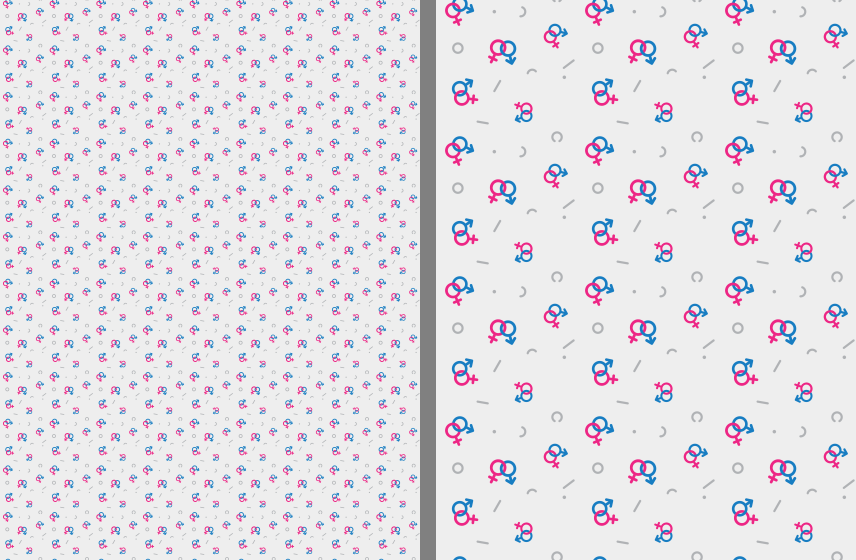
Left, the full canvas; right, a detail of the centre.
Reproduce this pattern procedurally as a Shadertoy shader.

```glsl
const vec2 REPEATS = vec2(9.0, 12.0);
const float CELL = 96.0;             // design units per repeat
const int SUBSAMPLES = 3;            // per axis

const vec3 PAPER = vec3(0.932);
const vec3 PINK = vec3(0.93, 0.15, 0.52);
const vec3 BLUE = vec3(0.09, 0.49, 0.76);
const vec3 GRAY = vec3(0.69, 0.70, 0.71);

const float RING_RADIUS = 4.7;
const float RING_OFFSET = 3.4;       // half the distance between linked rings
const float STROKE = 0.95;           // half line width of the symbols
const float SPLAY = 0.35;            // outward lean of stem and arrow
const float MARK_STROKE = 0.75;      // half line width of the gray marks
const float DOT_RADIUS = 1.2;

// Paired symbols: x, y, counterclockwise turn, scale
const vec4 PAIRS[4] = vec4[4](
    vec4(46.0, 33.0, -0.10, 1.00), vec4(14.0, 5.0, 0.75, 0.95),
    vec4(17.0, 64.0, 1.80, 0.95), vec4(80.0, 23.0, 0.95, 0.80));
const vec4 SMALL_PAIR = vec4(62.0, 77.0, -1.57, 0.74);

// Bars: x, y, turn, half length
const vec4 BARS[3] = vec4[3](
    vec4(91.0, 44.0, 0.65, 4.2), vec4(42.0, 59.0, 1.05, 4.0),
    vec4(32.0, 84.0, -0.17, 3.5));

// Arcs: x, y, turn, half sweep
const vec4 ARCS[4] = vec4[4](
    vec4(15.0, 33.0, 0.0, 3.1416), vec4(83.0, 94.0, 1.57, 2.6),
    vec4(58.0, 8.0, -0.2, 1.4), vec4(66.0, 51.0, 1.8, 1.1));
const float ARC_RADIUS = 3.2;

const vec2 DOTS[2] = vec2[2](vec2(40.0, 8.0), vec2(88.0, 53.0));

vec2 turn(vec2 p, float a) {
    float c = cos(a), s = sin(a);
    return vec2(c * p.x - s * p.y, s * p.x + c * p.y);
}

// Offset to the nearest copy of a point in the repeating cell
vec2 wrapped(vec2 p, vec2 center) {
    vec2 d = p - center;
    return d - CELL * round(d / CELL);
}

float segment(vec2 p, vec2 a, vec2 b) {
    vec2 ab = b - a;
    return length(p - a - ab * clamp(dot(p - a, ab) / dot(ab, ab), 0.0, 1.0));
}

float arc(vec2 p, float radius, float halfSweep) {
    p.y = abs(p.y);
    float a = clamp(atan(p.y, p.x + 1e-5), 0.0, halfSweep);
    return length(p - radius * vec2(cos(a), sin(a)));
}

// Ring with a crossed stem
float crossRing(vec2 p) {
    p.x = abs(p.x);
    float d = abs(length(p) - RING_RADIUS);
    d = min(d, segment(p, vec2(0.0, RING_RADIUS), vec2(0.0, RING_RADIUS + 6.3)));
    return min(d, segment(p, vec2(0.0, RING_RADIUS + 3.6), vec2(2.6, RING_RADIUS + 3.6)));
}

// Ring with an arrow
float arrowRing(vec2 p) {
    p.x = abs(p.x);
    vec2 tip = vec2(0.0, RING_RADIUS + 5.8);
    float d = abs(length(p) - RING_RADIUS);
    d = min(d, segment(p, vec2(0.0, RING_RADIUS), tip));
    return min(d, segment(p, tip, tip + vec2(2.9, -2.9)));
}

float coverage(float d, float pixel) {
    return clamp(0.5 - d / pixel, 0.0, 1.0);
}

vec3 paintPair(vec3 color, vec2 p, vec4 pair, float pixel) {
    vec2 q = turn(wrapped(p, pair.xy), pair.z) / pair.w;
    vec2 offset = vec2(RING_OFFSET, 0.0);
    float pink = coverage(crossRing(turn(q + offset, -SPLAY)) - STROKE, pixel / pair.w);
    float blue = coverage(arrowRing(turn(q - offset, SPLAY)) - STROKE, pixel / pair.w);
    color = mix(color, PINK, pink);
    color = mix(color, BLUE, blue);
    // Pink passes over blue at the upper crossing
    return mix(color, PINK, pink * step(q.y, 0.0));
}

vec3 pattern(vec2 p, float pixel) {
    // Gray confetti
    float d = CELL;
    for (int i = 0; i < 3; i++) {
        vec2 q = turn(wrapped(p, BARS[i].xy), BARS[i].z);
        d = min(d, segment(q, vec2(-BARS[i].w, 0.0), vec2(BARS[i].w, 0.0)) - MARK_STROKE);
    }
    for (int i = 0; i < 4; i++) {
        vec2 q = turn(wrapped(p, ARCS[i].xy), ARCS[i].z);
        d = min(d, arc(q, ARC_RADIUS, ARCS[i].w) - MARK_STROKE);
    }
    for (int i = 0; i < 2; i++) d = min(d, length(wrapped(p, DOTS[i])) - DOT_RADIUS);
    vec3 color = mix(PAPER, GRAY, coverage(d, pixel));

    // Linked symbols
    for (int i = 0; i < 4; i++) color = paintPair(color, p, PAIRS[i], pixel);
    return paintPair(color, p, SMALL_PAIR, pixel);
}

void mainImage(out vec4 fragColor, in vec2 fragCoord) {
    float n = float(SUBSAMPLES);
    float pixel = CELL * REPEATS.y / iResolution.y / n;
    vec3 sum = vec3(0.0);
    for (int i = 0; i < SUBSAMPLES * SUBSAMPLES; i++) {
        vec2 jitter = (vec2(i % SUBSAMPLES, i / SUBSAMPLES) + 0.5) / n - 0.5;
        vec2 uv = (fragCoord + jitter) / iResolution.xy;
        uv.y = 1.0 - uv.y;           // design runs from the top down
        sum += pattern(fract(uv * REPEATS) * CELL, pixel);
    }
    fragColor = vec4(sum / (n * n), 1.0);
}
```
